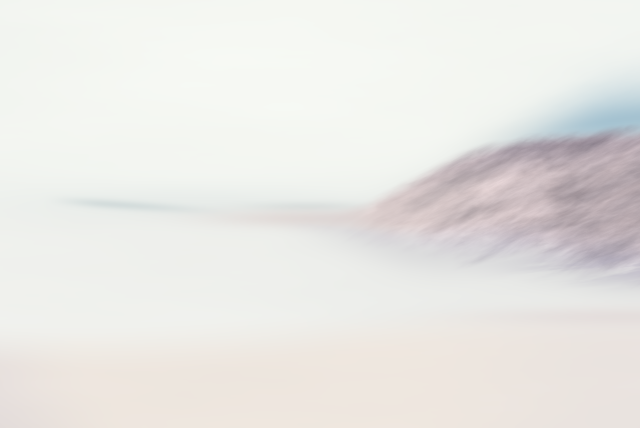
Give the GLSL for this background, as a WebGL 2 fragment shader.

```glsl
#version 300 es
precision highp float;
// A misty, motion-blurred shore: pale sky, still water, sand and a mauve headland.
uniform vec2 u_resolution;
out vec4 fragColor;

float hash(vec2 p) {
  vec3 q = fract(vec3(p.xyx) * 0.1031);
  q += dot(q, q.yzx + 33.33);
  return fract((q.x + q.y) * q.z);
}

float noise(vec2 p) {
  vec2 i = floor(p), f = fract(p);
  f = f * f * (3.0 - 2.0 * f);
  return mix(mix(hash(i), hash(i + vec2(1, 0)), f.x),
             mix(hash(i + vec2(0, 1)), hash(i + vec2(1, 1)), f.x), f.y);
}

float fbm(vec2 p) {
  float sum = 0.0, amp = 0.5;
  for (int i = 0; i < 5; i++) {
    sum += amp * noise(p);
    p = p * 2.03 + 17.3;
    amp *= 0.5;
  }
  return sum;
}

// Soft elliptical spot
float spot(vec2 p, vec2 center, vec2 radius) {
  vec2 d = (p - center) / radius;
  return exp(-dot(d, d));
}

// Upper and lower outlines of the headland
float ridge(float x) {
  return 0.495 + 0.135 * smoothstep(0.48, 0.76, x) + 0.1 * smoothstep(0.6, 1.05, x);
}

float foot(float x) {
  return 0.475 - 0.06 * smoothstep(0.45, 0.7, x) - 0.055 * smoothstep(0.75, 1.0, x);
}

void main() {
  vec2 uv = gl_FragCoord.xy / u_resolution;
  vec2 p = vec2(uv.x * 1.5, uv.y);
  float drift = fbm(p * vec2(2.0, 9.0)) - 0.48;

  // Sky, brightest above the middle
  vec3 color = mix(vec3(0.94, 0.95, 0.935), vec3(0.963, 0.972, 0.952),
                   spot(uv, vec2(0.42, 0.86), vec2(0.48, 0.36)));

  // Water and sand
  vec3 water = mix(vec3(0.937, 0.942, 0.928), vec3(0.918, 0.922, 0.912),
                   smoothstep(0.3, 0.85, uv.x));
  color = mix(color, water, smoothstep(0.56, 0.46, uv.y));
  vec3 sand = mix(vec3(0.892, 0.865, 0.86), vec3(0.932, 0.902, 0.872),
                  smoothstep(-0.05, 0.2, uv.x + 0.3 * uv.y));
  sand = mix(sand, vec3(0.915, 0.89, 0.875), smoothstep(0.6, 1.0, uv.x));
  float shore = 0.17 + 0.07 * smoothstep(0.1, 1.0, uv.x) + 0.05 * drift;
  color = mix(color, sand, smoothstep(shore + 0.07, shore - 0.05, uv.y));
  color += 0.018 * drift;

  // Mist and distant coast along the horizon
  color = mix(color, vec3(0.87, 0.895, 0.89),
              0.45 * spot(uv, vec2(0.3, 0.525), vec2(0.3, 0.045)));
  float coast = 0.528 - 0.1 * (uv.x - 0.12);
  float streak = smoothstep(0.06, 0.17, uv.x) * smoothstep(0.4, 0.18, uv.x);
  color = mix(color, vec3(0.76, 0.81, 0.815),
              0.55 * streak * exp(-pow((uv.y - coast) / 0.011, 2.0)));
  color = mix(color, vec3(0.77, 0.81, 0.81),
              0.4 * spot(uv, vec2(0.48, 0.517), vec2(0.09, 0.012)));
  color = mix(color, vec3(0.87, 0.83, 0.82),
              0.75 * spot(uv, vec2(0.48, 0.49), vec2(0.15, 0.021)));

  // Grey reflection under the headland
  float below = foot(uv.x) - uv.y;
  color = mix(color, vec3(0.82, 0.82, 0.83), 0.6 * smoothstep(0.4, 0.65, uv.x)
              * exp(-pow((below - 0.005) / 0.05, 2.0)));

  // Blue haze above the ridge
  float above = uv.y - ridge(uv.x);
  float wisps = fbm(vec2(p.x * 7.0 - p.y * 3.0, p.y * 16.0 - p.x * 5.0));
  float reach = 0.03 + 0.035 * smoothstep(0.6, 1.0, uv.x) + 0.03 * (wisps - 0.48);
  float haze = exp(-pow(max(above, 0.0) / reach, 1.5)) * smoothstep(-0.1, 0.0, above);
  vec3 hazeColor = mix(vec3(0.8, 0.83, 0.83), vec3(0.63, 0.75, 0.81),
                       smoothstep(0.7, 0.95, uv.x));
  color = mix(color, hazeColor, haze * (0.1 + 0.85 * smoothstep(0.65, 0.97, uv.x))
              * smoothstep(0.48, 0.66, uv.x));

  // Headland, brushed along its slope
  vec2 slope = vec2(dot(p, vec2(0.91, 0.41)), dot(p, vec2(-0.41, 0.91)));
  float brush = fbm(slope * vec2(7.0, 28.0) + 1.5 * fbm(p * 5.0));
  float fine = fbm(slope * vec2(22.0, 95.0));
  float depth = clamp((uv.y - foot(uv.x)) / (ridge(uv.x) - foot(uv.x)), 0.0, 1.0);
  vec3 land = mix(vec3(0.86, 0.805, 0.8), vec3(0.73, 0.675, 0.695),
                  smoothstep(0.52, 0.95, uv.x));
  land = mix(land, vec3(0.56, 0.52, 0.58),
             0.75 * smoothstep(0.62, 1.0, depth) * smoothstep(0.55, 0.9, uv.x));
  land = mix(land, vec3(0.76, 0.74, 0.8), 0.7 * smoothstep(0.35, 0.0, depth));
  float contrast = smoothstep(0.45, 0.8, uv.x);
  land += contrast * (vec3(0.3, 0.27, 0.25) * (brush - 0.46) + 0.13 * (fine - 0.48));
  float wobble = 0.03 * (brush - 0.48);
  float top = smoothstep(0.012, -0.028, above + wobble + 0.025 * smoothstep(0.8, 1.0, uv.x));
  float base = smoothstep(0.035, -0.055, below + 2.0 * wobble);
  color = mix(color, land, top * base * smoothstep(0.42, 0.62, uv.x));

  // Lavender streaks at the waterline
  float ripple = smoothstep(0.35, 0.65, fbm(vec2(p.x * 5.0, p.y * 45.0 - p.x * 6.0)));
  color = mix(color, vec3(0.7, 0.68, 0.75),
              0.6 * ripple * spot(uv, vec2(0.98, 0.375), vec2(0.14, 0.032)));
  color = mix(color, vec3(0.87, 0.83, 0.83),
              0.5 * spot(uv, vec2(0.97, 0.26), vec2(0.22, 0.022)));

  fragColor = vec4(clamp(color, 0.0, 1.0), 1.0);
}
```
